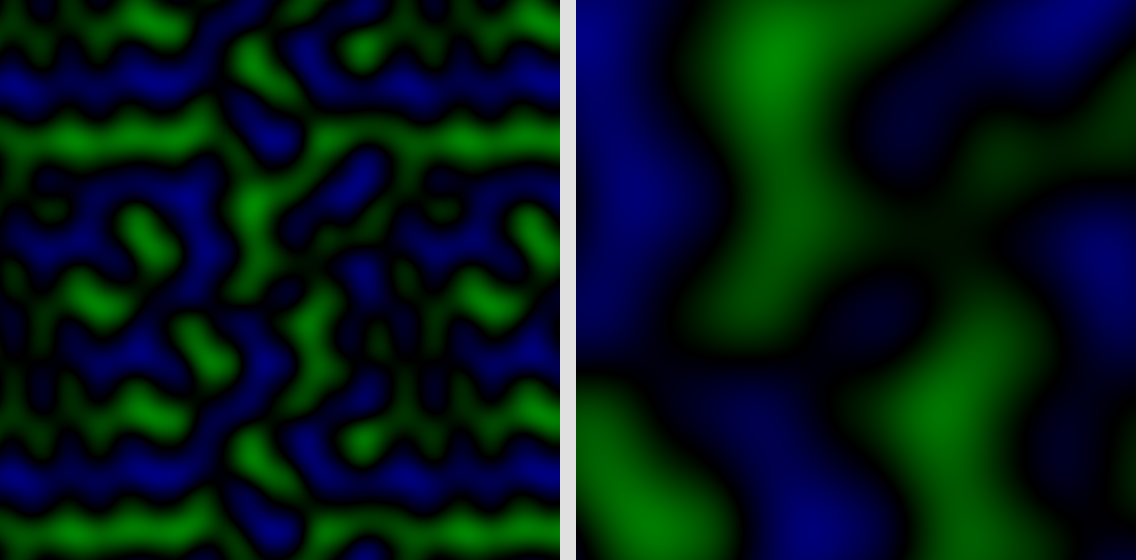
Left, the full canvas; right, a detail of the centre.
Write a WebGL 1 fragment shader that draws this texture.

```glsl
precision highp float;

uniform vec2 u_resolution;

// Scrambles whole numbers within 0..288
float scramble(float n) {
    return mod((34.0 * n + 1.0) * n, 289.0);
}

// Unit slope at a lattice corner; the lattice wraps every 7 cells
vec2 cornerSlope(vec2 corner) {
    vec2 wrapped = mod(corner, 7.0);
    float turn = fract(0.2492 * scramble(scramble(wrapped.x) + wrapped.y));
    float angle = 6.2831853 * turn;
    return vec2(cos(angle), sin(angle));
}

float cornerRamp(vec2 cell, vec2 local, vec2 corner) {
    return dot(cornerSlope(cell + corner), local - corner);
}

// Signed gradient noise, zero at every lattice corner
float tiledNoise(vec2 p) {
    vec2 cell = floor(p);
    vec2 local = fract(p);
    vec2 fade = local * local * local * (local * (local * 6.0 - 15.0) + 10.0);
    float bottom = mix(cornerRamp(cell, local, vec2(0.0, 0.0)),
                       cornerRamp(cell, local, vec2(1.0, 0.0)), fade.x);
    float top = mix(cornerRamp(cell, local, vec2(0.0, 1.0)),
                    cornerRamp(cell, local, vec2(1.0, 1.0)), fade.x);
    return mix(bottom, top, fade.y);
}

void main() {
    vec2 uv = gl_FragCoord.xy / u_resolution;

    // 10 cells across the canvas, so 10/7 repeats each way
    float height = tiledNoise(uv * 10.0);

    // Hills glow green, hollows glow blue, with dark seams between
    float glow = 1.04 * pow(abs(height) + 0.0001, 1.08);
    vec3 color = height > 0.0 ? vec3(0.0, glow, 0.0) : vec3(0.0, 0.0, glow);
    gl_FragColor = vec4(color, 1.0);
}
```
